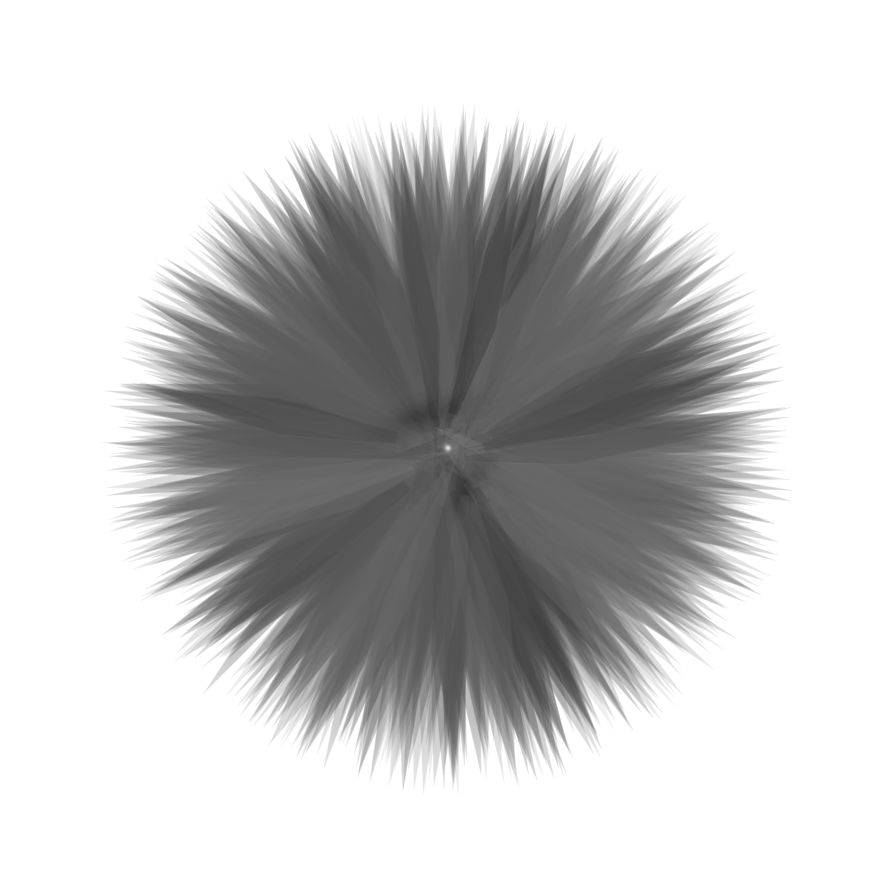
This background is drawn by a WebGL 2 fragment shader. Its source:

```glsl
#version 300 es
precision highp float;
// A round burst of translucent grey spikes on white, with a bright central dot.
// Each layer repeats one spike by angular cell around a slightly shifted center;
// broad angular lobes set the shade, narrow ones thin the rim into notches.

uniform vec2 u_resolution;
out vec4 outColor;

const float TAU = 6.28318;
const int LAYERS = 22;
const float SPIKES_PER_LAYER = 32.0;
const float RIM = 0.388;
const float BODY_GREY = 0.375;

// Hash without sine.
float hash(float n) {
  n = fract(n * 0.1031);
  n *= n + 33.33;
  n *= n + n;
  return fract(n);
}

// Triangular falloff around an angle, wrapped to a full turn.
float lobe(float angle, float center, float halfWidth) {
  float turn = (angle - center) / TAU;
  return max(0.0, 1.0 - abs(turn - floor(turn + 0.5)) * TAU / halfWidth);
}

// Grey of a spike pointing along an angle.
float shadeAt(float angle) {
  float dark = 0.17 * lobe(angle, -1.11, 0.24) + 0.14 * lobe(angle, 1.29, 0.16)
    + 0.11 * lobe(angle, 1.68, 0.12) + 0.11 * lobe(angle, 0.27, 0.26)
    + 0.10 * lobe(angle, -1.57, 0.13) + 0.09 * lobe(angle, 2.10, 0.24)
    + 0.07 * lobe(angle, 2.95, 0.25) + 0.07 * lobe(angle, -2.45, 0.25);
  float light = 0.06 * lobe(angle, -2.90, 0.20) + 0.06 * lobe(angle, 0.74, 0.24)
    + 0.05 * lobe(angle, -0.46, 0.32) + 0.07 * lobe(angle, 1.51, 0.09);
  return BODY_GREY - dark + light;
}

// Opacity factor, lower where the rim is sparse.
float densityAt(float angle) {
  float sparse = lobe(angle, -1.75, 0.08) + lobe(angle, -1.02, 0.07)
    + lobe(angle, 1.84, 0.06) + lobe(angle, 2.27, 0.07);
  return 1.0 - 0.6 * min(sparse, 1.0);
}

// Coverage of a tapered spike; q is (along, across) its axis.
float spike(vec2 q, float base, float tip, float slope, float pixel) {
  float side = smoothstep(-pixel, pixel, slope * (tip - q.x) - abs(q.y));
  return side * smoothstep(base - pixel, base + pixel, q.x) * step(q.x, tip);
}

// Soft elliptical blot, turned by an angle.
float blot(vec2 p, vec2 center, vec2 size, float turn) {
  vec2 axis = vec2(cos(turn), sin(turn));
  vec2 d = p - center;
  vec2 q = vec2(dot(d, axis), axis.x * d.y - axis.y * d.x) / size;
  return exp(-dot(q, q));
}

// Lays one ring of spikes over the given grey.
float spikeLayer(vec2 p, float layer, float grey, float density, float pixel) {
  float seed = layer * 57.0 + 3.7;
  vec2 shift = 0.06 * (vec2(hash(seed), hash(seed + 11.3)) - 0.5);
  vec2 d = p - shift;
  float cell = TAU / SPIKES_PER_LAYER;
  float spin = hash(seed + 23.9);
  float place = atan(d.y, d.x) / cell + spin;
  float id = mod(floor(place), SPIKES_PER_LAYER) + seed * 7.0;

  // Axis jittered inside its cell, and the spike's coverage.
  float jitter = 0.6 * (hash(id + 17.3) - 0.5);
  float angle = (floor(place) + 0.5 + jitter - spin) * cell;
  vec2 axis = vec2(cos(angle), sin(angle));
  vec2 q = vec2(dot(d, axis), axis.x * d.y - axis.y * d.x);
  float tip = RIM - 0.06 * hash(id + 911.1) - dot(shift, axis);
  float base = 0.08 * hash(id + 233.9);
  float slope = mix(0.06, 0.11, hash(id + 677.2));
  float cover = spike(q, base, tip, slope, pixel);
  float border = (0.5 - abs(fract(place) - 0.5)) * cell * length(d);
  cover *= smoothstep(0.0, pixel, border);
  if (cover <= 0.0) return grey;

  // Opacity eases off toward the tip.
  float alpha = mix(0.17, 0.45, hash(id + 1203.5)) * density;
  alpha *= mix(0.6, 1.0, smoothstep(0.0, 0.08, tip - q.x));
  float tone = shadeAt(angle) + 0.10 * (hash(id + 1571.8) - 0.5);
  return mix(grey, tone, cover * alpha);
}

void main() {
  float scale = min(u_resolution.x, u_resolution.y);
  vec2 p = (gl_FragCoord.xy - 0.5 * u_resolution) / scale;
  float pixel = 0.9 / scale;
  float r = length(p);
  float grey = 1.0;

  if (r < RIM + 0.02) {
    // Solid core beneath the spikes.
    grey = mix(BODY_GREY, 1.0, smoothstep(0.10, 0.27, r));
    float density = densityAt(atan(p.y, p.x));
    for (int i = 0; i < LAYERS; i++) {
      grey = spikeLayer(p, float(i), grey, density, pixel);
    }

    // Dark swirl around the middle.
    grey -= 0.09 * blot(p, vec2(-0.028, 0.036), vec2(0.045, 0.014), 0.35);
    grey -= 0.08 * blot(p, vec2(0.025, -0.038), vec2(0.036, 0.014), 0.95);

    // Bright dot and its faint halo.
    grey += 0.07 * exp(-r * r / 0.00012);
    grey = mix(grey, 0.88, exp(-r * r / 0.00001));
  }
  outColor = vec4(vec3(clamp(grey, 0.0, 1.0)), 1.0);
}
```
